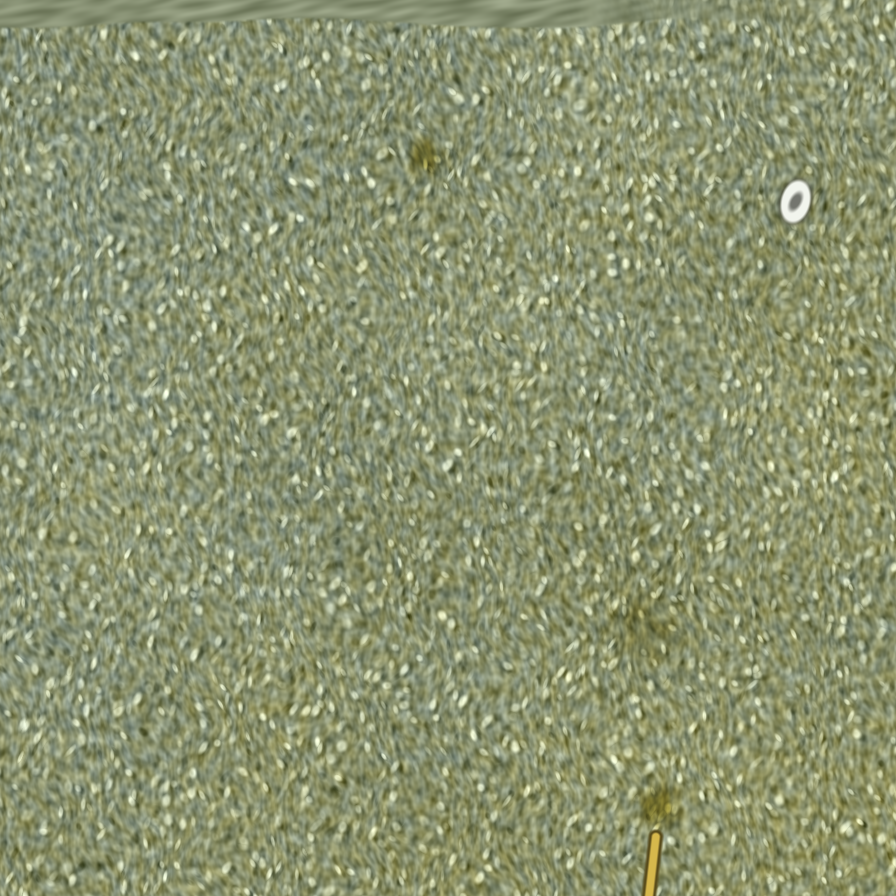
A WebGL 2 fragment shader for this texture:

```glsl
#version 300 es
precision highp float;
// Fine gravelly sand: upright streaks, pale chips, olive tufts, a twig and a shell.

uniform vec2 u_resolution;
out vec4 fragColor;

const float TAU = 6.28318;

vec2 hash2(vec2 p) {
    vec3 q = fract(p.xyx * vec3(0.1031, 0.1030, 0.0973));
    q += dot(q, q.yzx + 33.33);
    return fract((q.xx + q.yz) * q.zy);
}

mat2 rotation(float angle) {
    float c = cos(angle), s = sin(angle);
    return mat2(c, s, -s, c);
}

float cornerSlope(vec2 corner, vec2 offset) {
    float angle = TAU * hash2(corner).x;
    return dot(vec2(cos(angle), sin(angle)), offset);
}

float gradientNoise(vec2 p) {
    vec2 i = floor(p), f = p - i;
    vec2 w = f * f * f * (f * (f * 6.0 - 15.0) + 10.0);
    vec2 e = vec2(1.0, 0.0);
    float low = mix(cornerSlope(i, f), cornerSlope(i + e, f - e), w.x);
    float high = mix(cornerSlope(i + e.yx, f - e.yx), cornerSlope(i + 1.0, f - 1.0), w.x);
    return mix(low, high, w.y);
}

// Scattered soft ellipses, one at most per cell; returns the strongest cover.
float chips(vec2 p, vec2 cell, vec2 radius, float share, float seed) {
    vec2 home = floor(p / cell);
    float cover = 0.0;
    for (int y = -1; y <= 1; y++) {
        for (int x = -1; x <= 1; x++) {
            vec2 id = home + vec2(x, y);
            vec2 place = hash2(id + seed);
            vec2 kind = hash2(id + seed + 57.3);
            vec2 shape = hash2(id + seed + 113.7);
            vec2 q = rotation((shape.x - 0.5) * 1.5) * (p - (id + place) * cell);
            float d = length(q / (radius * mix(vec2(0.65), vec2(1.35), shape.yx)));
            float strength = step(kind.x, share) * mix(0.3, 1.0, kind.y);
            cover = max(cover, strength * smoothstep(1.35, 0.45, d));
        }
    }
    return cover;
}

float ellipse(vec2 p, vec2 center, vec2 radius, float angle, float blur) {
    float d = length(rotation(angle) * (p - center) / radius);
    return smoothstep(1.0 + blur, 1.0 - blur, d);
}

float segmentDistance(vec2 p, vec2 a, vec2 b) {
    vec2 along = b - a;
    float t = clamp(dot(p - a, along) / dot(along, along), 0.0, 1.0);
    return length(p - a - along * t);
}

// Colour of the ground at a given tone; warmth moves it from grey to olive.
vec3 groundColor(float tone, float warmth) {
    return vec3(tone, tone + 0.03, tone - 0.105) + warmth * vec3(0.018, 0.0, -0.05);
}

vec3 sand(vec2 p) {
    vec2 bent = p + vec2(0.015 * gradientNoise(p * 13.0) + 0.1 * p.y, 0.0);
    float streaks = 0.25 * gradientNoise(bent * vec2(135.0, 72.0))
                  + 0.15 * gradientNoise(bent * vec2(230.0, 130.0) + 31.0);
    float patches = 0.05 * gradientNoise(p * 4.0 + 9.0);

    vec2 cell = vec2(0.0135, 0.019);
    vec2 chipSize = vec2(0.0036, 0.0062);
    float pale = chips(bent, cell, chipSize, 0.55, 3.0);
    float shade = chips(bent + vec2(-0.004, 0.003), cell, chipSize, 0.55, 3.0);
    float dark = chips(bent, cell * 1.1, chipSize, 0.4, 71.0);

    float tone = 0.535 + streaks + patches + 0.31 * pale
               - 0.10 * shade * (1.0 - pale) - 0.14 * dark * (1.0 - pale);
    float warmth = 2.2 * gradientNoise(bent * vec2(85.0, 55.0) + 77.0)
                 + 0.8 * gradientNoise(p * 5.0 + 40.0) + 0.6 * (p.x - p.y);
    return groundColor(max(tone, 0.2), warmth * (1.0 - 0.4 * pale));
}

vec3 addTuft(vec3 color, vec2 p, vec2 center, float radius, float strength) {
    float ragged = 0.35 * gradientNoise(p * vec2(110.0, 75.0));
    float d = length(p - center) / radius + ragged;
    float cover = strength * smoothstep(1.2, 0.3, d);
    return mix(color, color * vec3(0.72, 0.66, 0.3), cover);
}

void main() {
    vec2 p = gl_FragCoord.xy / u_resolution.y;
    vec3 color = sand(p);

    // Smeared band along the top edge
    float edge = 0.974 + 0.012 * gradientNoise(vec2(p.x * 5.0, 2.5));
    float smear = gradientNoise(rotation(-0.2) * p * vec2(22.0, 110.0));
    float band = smoothstep(edge - 0.002, edge + 0.003, p.y) * smoothstep(1.0, 0.6, p.x);
    color = mix(color, groundColor(0.53 + 0.2 * smear, -0.4), band);

    // Olive tufts
    color = addTuft(color, p, vec2(0.475, 0.825), 0.023, 0.8);
    color = addTuft(color, p, vec2(0.735, 0.100), 0.028, 0.9);
    color = addTuft(color, p, vec2(0.720, 0.300), 0.045, 0.35);

    // Yellow twig with a dark rim
    float twig = segmentDistance(p, vec2(0.722, -0.02), vec2(0.732, 0.066));
    color = mix(color, vec3(0.34, 0.29, 0.10), smoothstep(0.010, 0.006, twig));
    color = mix(color, vec3(0.84, 0.72, 0.30), smoothstep(0.006, 0.003, twig));

    // White shell with a shaded hollow
    vec2 shell = vec2(0.888, 0.775);
    color = mix(color, vec3(0.30, 0.31, 0.25), 0.7 * ellipse(p, shell, vec2(0.019, 0.027), 0.25, 0.15));
    color = mix(color, vec3(0.95, 0.96, 0.93), ellipse(p, shell, vec2(0.016, 0.024), 0.25, 0.12));
    color = mix(color, vec3(0.45, 0.46, 0.43), ellipse(p, shell, vec2(0.006, 0.011), 0.5, 0.4));

    fragColor = vec4(clamp(color, 0.0, 1.0), 1.0);
}
```
